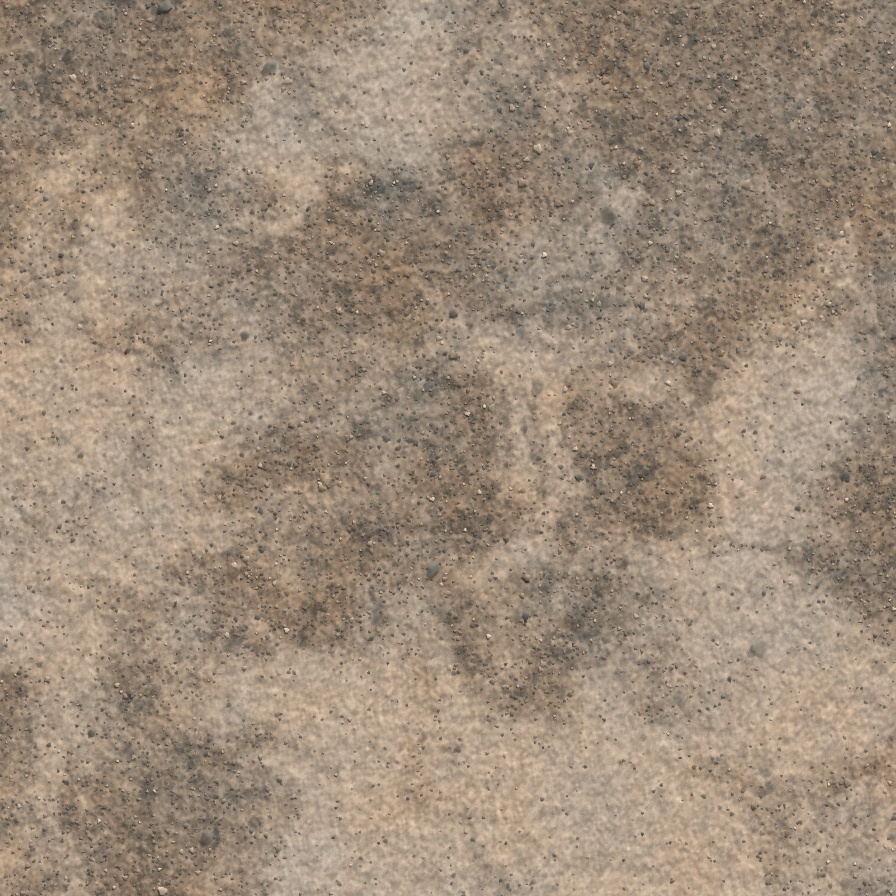
A WebGL 1 fragment shader for this texture:

```glsl
precision highp float;
uniform vec2 u_resolution;

const vec2 LIGHT = vec2(0.35, 0.94);
const vec3 DARK_SOIL = vec3(0.555, 0.485, 0.415);
const vec3 PALE_DUST = vec3(0.725, 0.65, 0.572);
const vec3 BLUE_STONE = vec3(0.45, 0.445, 0.42);
const vec3 BROWN_STONE = vec3(0.59, 0.51, 0.43);
const vec3 PALE_STONE = vec3(0.80, 0.72, 0.63);

float hash(vec2 p) {
  return fract(sin(dot(p, vec2(127.1, 311.7))) * 43758.545);
}

float noise(vec2 p) {
  vec2 cell = floor(p);
  vec2 f = fract(p);
  f = f * f * (3.0 - 2.0 * f);
  float bottom = mix(hash(cell), hash(cell + vec2(1.0, 0.0)), f.x);
  float top = mix(hash(cell + vec2(0.0, 1.0)), hash(cell + 1.0), f.x);
  return mix(bottom, top, f.y);
}

// Layered noise from 0 to 1; a higher persistence is more ragged
float fbm(vec2 p, float persistence) {
  float sum = 0.0;
  float total = 0.0;
  float weight = 1.0;
  for (int i = 0; i < 5; i++) {
    sum += weight * noise(p);
    total += weight;
    p = mat2(1.6, 1.2, -1.2, 1.6) * p + 17.3;
    weight *= persistence;
  }
  return sum / total;
}

// Distance from the centre of a lumpy, stretched stone
float stoneDistance(vec2 q, float angle, float stretch, float seed) {
  float c = cos(angle);
  float s = sin(angle);
  q = mat2(c, s, -s, c) * q;
  q.y *= stretch;
  float a = atan(q.y, q.x + 0.00001);
  return length(q) * (1.0 + 0.14 * sin(3.0 * a + seed) + 0.09 * sin(5.0 * a - seed));
}

vec3 stoneColour(float pick, float blueShare) {
  vec3 warm = mix(BROWN_STONE, PALE_STONE, smoothstep(0.4, 0.9, pick));
  return mix(warm, BLUE_STONE, step(fract(pick * 37.0), blueShare));
}

// One layer of lit stones, some half buried, jittered on a grid
vec3 scatterStones(vec3 ground, vec2 uv, float cells, float density, float size, float blueShare) {
  vec2 p = uv * cells;
  vec2 home = floor(p);
  float blur = 0.7 * cells / u_resolution.y;
  for (int j = -1; j <= 1; j++) {
    for (int i = -1; i <= 1; i++) {
      vec2 cell = home + vec2(float(i), float(j));
      float presence = smoothstep(0.0, 0.03, density - hash(cell + cells));
      if (presence > 0.0) {
        float pick = hash(cell + 3.7);
        float radius = size * mix(0.45, 1.0, hash(cell + 7.1));
        float angle = 6.283 * hash(cell + 11.9);
        float stretch = mix(1.0, 1.6, hash(cell + 19.3));
        vec2 jitter = vec2(hash(cell + 23.1), hash(cell + 31.7));
        vec2 q = p - cell - mix(vec2(0.15), vec2(0.85), jitter);
        presence *= mix(0.45, 1.0, hash(cell + 43.3));

        float body = stoneDistance(q, angle, stretch, pick * 40.0);
        float shade = stoneDistance(q + LIGHT * radius * 0.55, angle, stretch, pick * 40.0);
        float shadow = 1.0 - smoothstep(radius * 0.7, radius * 1.2 + blur, shade);
        float cover = 1.0 - smoothstep(radius - blur, radius + blur, body);

        float lit = 1.0 + 0.28 * dot(q, LIGHT) / radius;
        lit += 0.4 * (noise(uv * 190.0) - 0.5);
        ground *= 1.0 - 0.5 * shadow * presence;
        ground = mix(ground, stoneColour(pick, blueShare) * lit, cover * presence);
      }
    }
  }
  return ground;
}

void main() {
  vec2 uv = gl_FragCoord.xy / u_resolution.y;

  // Ragged crusts of pale dust; loose gravel gathers towards the top right
  vec2 warp = vec2(noise(uv * 9.0 + 4.0), noise(uv * 9.0 + 41.0)) - 0.5;
  float wear = fbm(uv * 5.5 + 0.7 * warp + 8.0, 0.66);
  wear -= 0.11 * (uv.y - 0.5) + 0.07 * (uv.x - 0.5);
  float dust = smoothstep(0.34, 0.65, wear);
  float gravel = 1.0 - dust;
  vec3 colour = mix(DARK_SOIL, PALE_DUST, dust);

  // Faint rusty and bluish stains
  float stain = fbm(uv * 9.0 + 60.0, 0.6) - 0.5;
  colour += stain * vec3(0.10, 0.01, -0.06);

  // Clustered dark crumbs between the crusts
  float crumbs = fbm(uv * 62.0 + 30.0, 0.7);
  float fleck = smoothstep(0.52, 0.66, crumbs) * mix(0.25, 1.0, gravel);
  colour *= 1.0 - fleck * vec3(0.24, 0.21, 0.18);

  // Raking light over clods, then fine grit
  vec2 clods = uv * 60.0;
  float relief = fbm(clods, 0.72) - fbm(clods + LIGHT * 0.3, 0.72);
  vec2 turned = mat2(0.8, 0.6, -0.6, 0.8) * uv;
  float grit = noise(turned * 270.0) - 0.5;
  float grains = noise(turned * 140.0 + 9.0) - 0.5;
  float roughness = mix(0.7, 1.0, gravel);
  colour *= 1.0 + roughness * (0.6 * relief + 0.3 * grit + 0.16 * grains);

  // Stones from grit to cobbles
  colour = scatterStones(colour, uv, 190.0, 0.08 + 0.26 * gravel, 0.36, 0.38);
  colour = scatterStones(colour, uv, 105.0, 0.04 + 0.14 * gravel, 0.32, 0.4);
  colour = scatterStones(colour, uv, 52.0, 0.01 + 0.06 * gravel, 0.27, 0.5);
  colour = scatterStones(colour, uv, 24.0, 0.01 + 0.03 * gravel, 0.27, 0.75);

  gl_FragColor = vec4(clamp(colour, 0.0, 1.0), 1.0);
}
```
